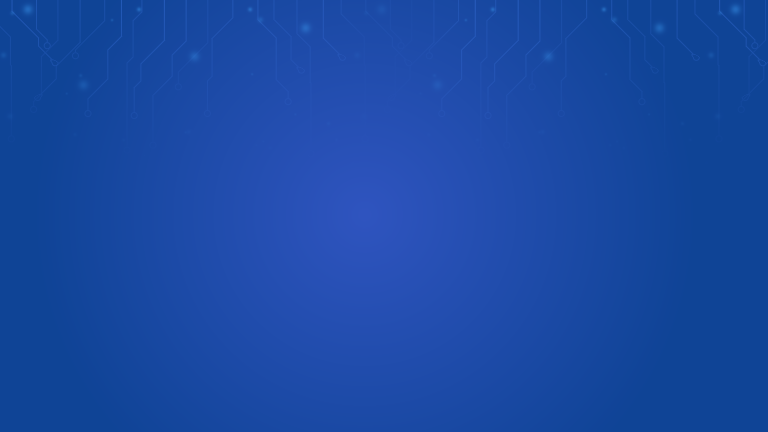
A Shadertoy shader for this background:

```glsl
// A soft blue radial glow with faint circuit traces hanging from the top edge.
// Traces, pads and light spots are hashed inside one tile, repeated across x,
// then faded with depth. Lengths are in units of the canvas height.
#define GLOW_CENTER vec2(0.475, 0.503)
#define GLOW_RADIUS 0.76
#define TILE_WIDTH 0.819
#define TRACE_COUNT 16
#define SPARK_COUNT 20
#define SPOT_COUNT 6
#define FADE_DEPTH 0.38
#define LINE_HALF_WIDTH 0.0011
#define TRACE_OPACITY 0.45
#define SPOT_OPACITY 0.50

const vec3 EDGE_BLUE = vec3(0.060, 0.265, 0.590);
const vec3 CORE_BLUE = vec3(0.185, 0.330, 0.750);
const vec3 TRACE_BLUE = vec3(0.240, 0.470, 0.900);
const vec3 SPOT_BLUE = vec3(0.220, 0.580, 0.920);

float hash(float n) {
    return fract(sin(n * 127.1 + 3.7) * 4375.85);
}

// Antialiased coverage of a signed distance
float cover(float dist) {
    return clamp(0.5 - dist * iResolution.y, 0.0, 1.0);
}

// Shortest horizontal offset between repeated tiles
float wrapX(float x) {
    return x - TILE_WIDTH * round(x / TILE_WIDTH);
}

// A vertical lane with two diagonal bends and a ring at its lower end
float trace(vec2 p, float id) {
    float lane = (id + 0.3 + 0.5 * hash(id)) / float(TRACE_COUNT);
    float side = lane > 0.15 && lane < 0.7 ? -1.0 : 1.0;
    float bend1 = 0.02 + 0.08 * hash(id + 20.0);
    float bend2 = bend1 + 0.08 + 0.06 * hash(id + 40.0);
    float run1 = 0.02 + 0.05 * hash(id + 60.0);
    float run2 = 0.05 * hash(id + 80.0);
    float end = 0.10 + 0.27 * hash(id + 100.0);

    float depth = min(p.y, end);
    float shift = clamp(depth - bend1, 0.0, run1)
                + clamp(depth - bend2, 0.0, run2);
    float x = wrapX(p.x - lane * TILE_WIDTH - side * shift);
    bool slanted = (depth > bend1 && depth < bend1 + run1)
                || (depth > bend2 && depth < bend2 + run2);
    float line = abs(x) * (slanted ? 0.707 : 1.0);
    line = max(line - LINE_HALF_WIDTH, p.y - end + 0.007);
    float ring = abs(length(vec2(x, p.y - end)) - 0.007) - LINE_HALF_WIDTH;
    float strength = 0.45 + 0.55 * hash(id + 120.0);
    return strength * max(cover(line), cover(ring));
}

// Large blurred lights: odd ones step upward, even ones sit near the top
float spots(vec2 p) {
    float light = 0.0;
    for (int i = 0; i < SPOT_COUNT; i++) {
        float id = float(i);
        bool odd = i % 2 == 1;
        vec2 center = vec2(0.079 + 0.157 * id, odd ? 0.23 - 0.033 * id : 0.022);
        center.x *= TILE_WIDTH;
        float radius = odd || i == 0 ? 0.011 : 0.005;
        vec2 offset = vec2(wrapX(p.x - center.x), p.y - center.y);
        light += exp(-dot(offset, offset) / (radius * radius));
    }
    return light;
}

// Small scattered dots
float sparks(vec2 p) {
    float light = 0.0;
    for (int i = 0; i < SPARK_COUNT; i++) {
        float id = float(i) + 200.0;
        vec2 center = vec2(hash(id) * TILE_WIDTH, hash(id + 50.0) * FADE_DEPTH);
        float radius = mix(0.0025, 0.007, pow(hash(id + 100.0), 3.0));
        vec2 offset = vec2(wrapX(p.x - center.x), p.y - center.y);
        light += exp(-dot(offset, offset) / (radius * radius));
    }
    return light;
}

void mainImage(out vec4 fragColor, in vec2 fragCoord) {
    vec2 p = fragCoord / iResolution.y;
    float aspect = iResolution.x / iResolution.y;

    // Background glow
    float r = length(p - GLOW_CENTER * vec2(aspect, 1.0)) / GLOW_RADIUS;
    vec3 color = mix(CORE_BLUE, EDGE_BLUE, clamp(r, 0.0, 1.0));

    // Decoration fades downward and behind the middle of the top edge
    vec2 q = vec2(p.x, 1.0 - p.y);
    float fade = clamp(1.0 - q.y / FADE_DEPTH, 0.0, 1.0);
    float middle = smoothstep(0.04, 0.16, abs(p.x - 0.508 * aspect));
    fade *= mix(0.3, 1.0, middle);

    // Traces, then lights
    float lines = 0.0;
    for (int i = 0; i < TRACE_COUNT; i++) {
        lines = max(lines, trace(q, float(i)));
    }
    color = mix(color, TRACE_BLUE, lines * fade * TRACE_OPACITY);
    float lights = spots(q) + 0.6 * sparks(q);
    color = mix(color, SPOT_BLUE, min(lights, 1.0) * fade * SPOT_OPACITY);

    fragColor = vec4(color, 1.0);
}
```
